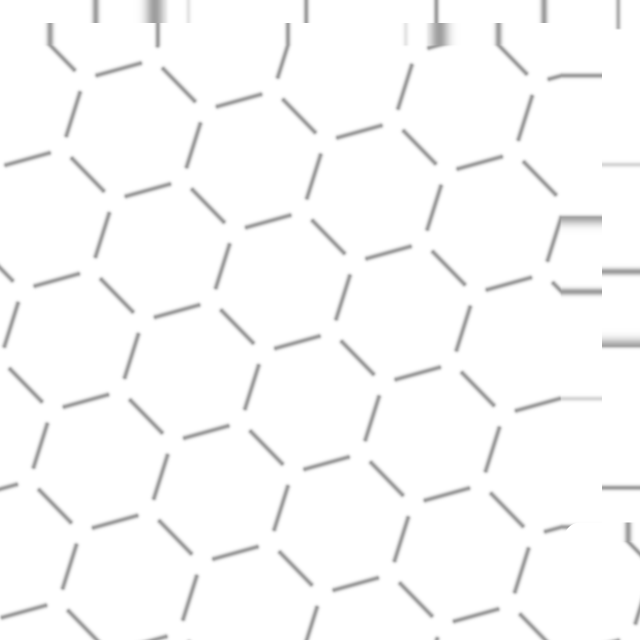
Give the GLSL for this pattern, as a three.js fragment shader.

```glsl
// Soft grey dashes form the sides of a tilted honeycomb on white.
// Each of three dash directions is folded into one lattice cell; the top
// and right borders stretch the last row and column, then turn them around.
varying vec2 vUv;

const vec2 STEP_A = vec2(0.1880, -0.0487);   // lattice steps between hexagons
const vec2 STEP_B = vec2(0.0456, -0.1889);
const vec2 HEX_CENTER = vec2(0.2083, 0.7973);
const vec2 FIELD_EDGE = vec2(0.8776, 0.9297); // where stretching begins
const vec2 SEAM = vec2(0.9401, 0.9648);       // where the turned border begins
const vec2 TURN_SUM = vec2(0.9284, 1.1198);
const vec2 CORNER = vec2(0.8815, 0.1836);     // cut at lower right
const vec2 CORNER_SHIFT = vec2(-0.8893, 0.7617);
const float CORNER_TOP = 0.9154;
const float CORNER_RADIUS = 0.025;
const float HALF_LENGTH = 0.0345;
const float SOFTNESS = 0.0039;
const float INK_DEPTH = 0.38;

float cross2(vec2 a, vec2 b) {
  return a.x * b.y - a.y * b.x;
}

// Offset of p from the nearest lattice point
vec2 foldLattice(vec2 p) {
  vec2 cell = vec2(cross2(p, STEP_B), cross2(STEP_A, p)) / cross2(STEP_A, STEP_B);
  cell = floor(cell + 0.5);
  return p - cell.x * STEP_A - cell.y * STEP_B;
}

float softLine(float d) {
  return exp(-d * d / (SOFTNESS * SOFTNESS));
}

// One family of parallel dashes centred on the lattice shifted by middle
float dashes(vec2 p, vec2 middle, vec2 direction) {
  vec2 q = foldLattice(p - middle);
  float along = clamp(dot(q, direction), -HALF_LENGTH, HALF_LENGTH);
  return softLine(length(q - along * direction));
}

float honeycomb(vec2 p) {
  vec2 q = p - HEX_CENTER;
  float steep = dashes(q, 0.5 * STEP_A, normalize(vec2(0.30, 0.954)));
  float shallow = dashes(q, 0.5 * STEP_B, normalize(vec2(0.964, 0.267)));
  float falling = dashes(q, 0.5 * (STEP_B - STEP_A), normalize(vec2(0.698, -0.716)));
  return max(steep, max(shallow, falling));
}

// Stretched borders, reversed beyond each seam
vec2 borderPoint(vec2 p) {
  vec2 q = p;
  if (p.y > SEAM.y) q.x = max(TURN_SUM.x - p.x, 0.0);
  if (p.x > SEAM.x) q.y = TURN_SUM.y - p.y;
  if (p.x > SEAM.x) q.x = FIELD_EDGE.x;
  return min(q, FIELD_EDGE);
}

// Coverage of the rounded cut, whose free corner is its upper left
float cornerMask(vec2 p) {
  vec2 q = vec2(CORNER.x - p.x, p.y - CORNER.y) + CORNER_RADIUS;
  float d = length(max(q, 0.0)) + min(max(q.x, q.y), 0.0) - CORNER_RADIUS;
  return 1.0 - smoothstep(-0.001, 0.001, d);
}

void main() {
  vec2 p = vUv;
  float ink = honeycomb(borderPoint(p));

  // Blank upper right corner with one short bar
  if (p.x > SEAM.x && p.y > FIELD_EDGE.y) {
    ink = 0.8 * softLine(p.x - 0.966) * smoothstep(0.952, 0.957, p.y);
  }

  // Lower right cut shows a shifted piece of the same honeycomb
  vec2 shifted = p + CORNER_SHIFT;
  shifted.y = min(shifted.y, CORNER_TOP);
  ink = mix(ink, honeycomb(shifted), cornerMask(p));

  gl_FragColor = vec4(vec3(1.0 - INK_DEPTH * ink), 1.0);
}
```
